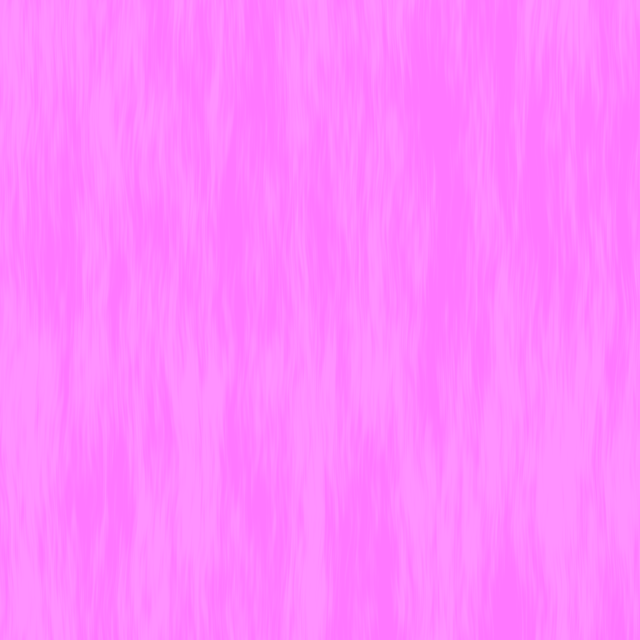
Give the GLSL for this texture, as a three.js fragment shader.

```glsl
varying vec2 vUv;

// Random unit vector for a lattice cell
vec2 cellGradient(vec2 cell) {
  vec3 p = fract(vec3(cell.xyx) * vec3(0.1031, 0.1030, 0.0973));
  p += dot(p, p.yzx + 33.33);
  float angle = 6.28318 * fract((p.x + p.y) * p.z);
  return vec2(cos(angle), sin(angle));
}

float gradientNoise(vec2 p) {
  vec2 cell = floor(p);
  vec2 f = fract(p);
  vec2 blend = f * f * f * (f * (f * 6.0 - 15.0) + 10.0);
  float a = dot(cellGradient(cell), f);
  float b = dot(cellGradient(cell + vec2(1.0, 0.0)), f - vec2(1.0, 0.0));
  float c = dot(cellGradient(cell + vec2(0.0, 1.0)), f - vec2(0.0, 1.0));
  float d = dot(cellGradient(cell + vec2(1.0, 1.0)), f - vec2(1.0, 1.0));
  return mix(mix(a, b, blend.x), mix(c, d, blend.x), blend.y);
}

// Layered vertical fibres, each octave thinner and more elongated
float streaks(vec2 uv) {
  vec2 frequency = vec2(9.5, 1.9);
  float amplitude = 0.8;
  float sum = 0.0;
  for (int i = 0; i < 6; i++) {
    sum += amplitude * gradientNoise(uv * frequency + float(i) * vec2(37.3, 19.7));
    frequency *= vec2(2.0, 1.62);
    amplitude *= 0.86;
  }
  return sum;
}

void main() {
  // Gentle sideways drift bends the fibres
  vec2 uv = vUv;
  uv.x += 0.012 * gradientNoise(vUv * vec2(9.0, 4.0) + 71.4);
  uv.x += 0.005 * gradientNoise(vUv * vec2(26.0, 9.0) + 13.8);

  // Soft limits leave flat patches at both ends of the tone range
  float tone = smoothstep(-0.57, 0.58, streaks(uv));
  vec3 deepPink = vec3(1.0, 0.467, 1.0);
  vec3 palePink = vec3(1.0, 0.568, 1.0);
  gl_FragColor = vec4(mix(deepPink, palePink, tone), 1.0);
}
```
